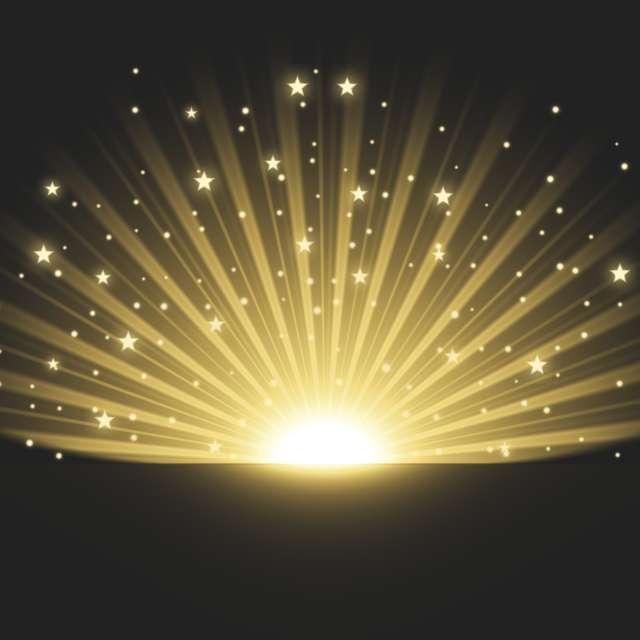
Reproduce this background procedurally as a WebGL 2 fragment shader.

```glsl
#version 300 es
precision highp float;
// A golden fan of light rising from a dark horizon, with scattered dots and stars.
// Glow, rays and reflection add up to one light level that a colour ramp tints;
// the sparkles come from jittered grids thinned out away from the source.

uniform vec2 u_resolution;
out vec4 outColor;

const float TAU = 6.2831853;
const vec2 SOURCE = vec2(0.508, 0.275);
const float GLOW_RADIUS = 0.66;
const float GLOW_LEVEL = 0.85;
const float CORE_RADIUS = 0.09;
const float CORE_LEVEL = 0.75;
const int RAY_COUNT = 16;
const float FIRST_RAY = 6.3;      // degrees
const float RAY_STEP = 11.27;     // degrees
const float RAY_LEVEL = 0.28;
const float DOT_CELL = 0.054;
const float STAR_CELL = 0.125;
const vec3 SPARK = vec3(1.0, 0.97, 0.80);
const vec3 HALO = vec3(0.98, 0.87, 0.48);

// Night, olive, bronze, gold, pale gold, cream, white
const vec3 RAMP[7] = vec3[7](
  vec3(0.133, 0.133, 0.132), vec3(0.31, 0.27, 0.18), vec3(0.51, 0.43, 0.24),
  vec3(0.75, 0.64, 0.33), vec3(0.95, 0.87, 0.52), vec3(0.99, 0.97, 0.80), vec3(1.0));

vec3 rampColor(float level) {
  float s = clamp(level * 5.0, 0.0, 5.999);
  int i = int(s);
  return mix(RAMP[i], RAMP[i + 1], fract(s));
}

vec3 hash3(vec2 p) {
  vec3 q = fract(vec3(p.xyx) * vec3(0.1031, 0.1030, 0.0973));
  q += dot(q, q.yxz + 33.33);
  return fract((q.xxy + q.yzz) * q.zyx);
}

// Slightly uneven spacing of the beams, in degrees
float rayAngle(float k) {
  float phase = TAU * k / float(RAY_COUNT - 1);
  return FIRST_RAY + RAY_STEP * k - 1.2 * sin(phase) - sin(2.0 * phase);
}

float beam(float offset, float inner, float outer) {
  return 1.0 - smoothstep(inner, outer, abs(offset));
}

// Broad beams, a hairline midway between them and a fainter stray one
float rays(float angle) {
  float sum = 0.0;
  for (int i = 0; i < RAY_COUNT; i++) {
    float k = float(i);
    vec3 h = hash3(vec2(k, 7.0));
    float offset = angle - rayAngle(k);
    float broad = beam(offset, 0.8, 2.3) * (0.82 + 0.18 * smoothstep(0.2, 1.3, abs(offset)));
    float hairline = beam(angle - rayAngle(k + 0.5), 0.1, 0.7) * (0.35 + 0.3 * h.x);
    float stray = beam(angle - rayAngle(k + 0.26 + 0.06 * h.y), 0.1, 0.8) * 0.35 * h.z;
    sum = max(sum, max(broad, max(hairline, stray)));
  }
  return sum;
}

float lightAbove(vec2 p) {
  float r = length(p);
  float glow = GLOW_LEVEL * (1.0 - smoothstep(0.0, GLOW_RADIUS, r));
  float core = length(p * vec2(1.0, 1.25)) / CORE_RADIUS;
  float reach = smoothstep(0.0, 0.4, r) * (1.0 - smoothstep(0.4, 0.7, r));
  float fan = RAY_LEVEL * reach * rays(degrees(atan(p.y, p.x)));
  // The lower rim of the fan lifts away from the horizon at both sides
  float side = max(abs(p.x) - 0.25, 0.0);
  float rim = 0.6 * side * side;
  float lit = smoothstep(rim - 0.004, rim + 0.003 + 0.08 * side, p.y);
  return (glow + fan) * lit + CORE_LEVEL * exp(-core * core);
}

float lightBelow(vec2 p) {
  float near = exp(p.y / 0.045 - pow(p.x / 0.16, 2.0));
  return near + 0.12 * exp(p.y / 0.06 - pow(p.x / 0.3, 2.0));
}

float starDistance(vec2 p, float radius) {
  float sector = TAU / 5.0;
  float a = abs(mod(atan(p.x, p.y) + 0.5 * sector, sector) - 0.5 * sector);
  vec2 q = length(p) * vec2(cos(a), sin(a));
  vec2 tip = vec2(radius, 0.0);
  vec2 edge = 0.47 * radius * vec2(cos(0.5 * sector), sin(0.5 * sector)) - tip;
  return dot(q - tip, normalize(vec2(edge.y, -edge.x)));
}

// One sparkle per cell: adds its halo and its solid shape to the colour
vec3 addSparkles(vec3 color, vec2 p, float cell, bool star, float pixel) {
  vec2 id = floor(p / cell);
  vec3 h = hash3(id + (star ? 131.0 : 57.0));
  vec3 g = hash3(id + (star ? 219.0 : 83.0));
  vec2 center = (id + 0.2 + 0.6 * h.xy) * cell;
  float r = length(center);
  float chance = star ? 0.62 * step(r, 0.61) : 0.85 * (1.0 - 0.85 * smoothstep(0.45, 0.7, r));
  if (h.z > chance || center.y < 0.012 || r < 0.12 || r > 0.69) return color;
  vec2 q = p - center;
  float nearSource = 1.0 - smoothstep(0.12, 0.45, r);
  float size = star ? mix(0.008, 0.017, g.x) : mix(0.0014, 0.0046, g.x) + 0.0025 * nearSource * g.y;
  float d = star ? starDistance(q, size) : length(q) - size;
  float blur = pixel + (star ? 0.0005 : 0.001 + 0.001 * nearSource);
  float halo = exp(-dot(q, q) / (size * size * 1.8)) * 0.45;
  color = mix(color, max(color, HALO), halo);
  float solid = (1.0 - smoothstep(-blur, blur, d)) * (1.0 - 0.35 * nearSource);
  return mix(color, max(color, SPARK), solid);
}

void main() {
  float scale = min(u_resolution.x, u_resolution.y);
  float pixel = 1.0 / scale;
  vec2 p = (gl_FragCoord.xy - 0.5 * u_resolution) * pixel + 0.5 - SOURCE;
  float above = smoothstep(-pixel - 0.001, pixel + 0.001, p.y);
  float level = mix(lightBelow(min(p, vec2(1.0, 0.0))), lightAbove(p), above);
  vec3 color = rampColor(level);
  color = addSparkles(color, p, DOT_CELL, false, pixel);
  color = addSparkles(color, p, STAR_CELL, true, pixel);
  outColor = vec4(color, 1.0);
}
```
